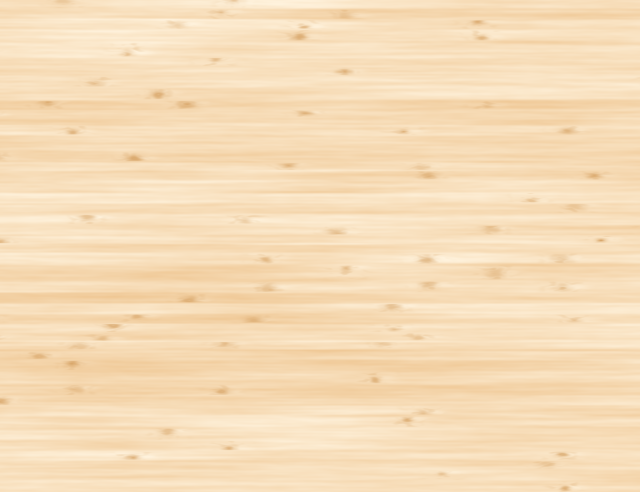
Write a Shadertoy shader that draws this texture.

```glsl
#define STRIPS 46.0
#define STRIP_CONTRAST 0.36
#define GRAIN_CONTRAST 0.26
#define EDGE_SOFTNESS 0.14
#define SEAM_DEPTH 0.34
#define KNOT_SPACING 0.30
#define KNOT_CHANCE 0.34
#define MEAN_TONE 0.63
#define HONEY vec3(0.930, 0.760, 0.545)
#define CREAM vec3(0.992, 0.932, 0.835)
#define KNOT_BROWN vec3(0.83, 0.62, 0.37)

float hash(vec2 p) {
    vec3 q = fract(p.xyx * 0.1031);
    q += dot(q, q.yzx + 33.33);
    return fract((q.x + q.y) * q.z);
}

float cornerSlope(vec2 cell, vec2 offset) {
    float angle = 6.2832 * hash(cell);
    return dot(vec2(cos(angle), sin(angle)), offset);
}

float gradientNoise(vec2 p) {
    vec2 i = floor(p), f = fract(p);
    vec2 u = f * f * f * (f * (f * 6.0 - 15.0) + 10.0);
    vec2 e = vec2(1.0, 0.0);
    float low = mix(cornerSlope(i, f), cornerSlope(i + e, f - e), u.x);
    float high = mix(cornerSlope(i + e.yx, f - e.yx), cornerSlope(i + 1.0, f - 1.0), u.x);
    return mix(low, high, u.y);
}

// Tone of one strip, drifting slowly along its length
float stripTone(float row, float x) {
    float base = hash(vec2(row, 7.0)) - 0.5;
    float drift = gradientNoise(vec2(x * 2.2 + 40.0 * hash(vec2(row, 3.0)), row * 7.37));
    return STRIP_CONTRAST * (base + 0.8 * drift);
}

// Long fibres at three scales
float fibres(vec2 p) {
    float grain = gradientNoise(vec2(p.x * 2.5, p.y * 75.0));
    grain += 0.8 * gradientNoise(vec2(p.x * 5.0 + 9.0, p.y * 150.0));
    return grain + 0.35 * gradientNoise(vec2(p.x * 22.0, p.y * 190.0 + 5.0));
}

// Thin dark or pale glue lines that fade in and out
float seam(float v, float x) {
    float line = floor(v + 0.5);
    float offset = (v - line) / 0.13;
    float strength = smoothstep(0.35, 1.0, hash(vec2(line, 19.0)));
    float fade = smoothstep(-0.25, 0.35, gradientNoise(vec2(x * 2.3, line * 3.71)));
    float side = hash(vec2(line, 23.0)) < 0.62 ? -1.0 : 0.8;
    return side * strength * fade * exp(-offset * offset);
}

// x: brown core of a bamboo node, y: pale flare beside it
vec2 knot(float v, vec2 p) {
    float row = floor(v), across = fract(v);
    float along = p.x / KNOT_SPACING + 7.0 * hash(vec2(row, 31.0));
    vec2 id = vec2(floor(along), row);
    float present = step(hash(id + 11.0), KNOT_CHANCE);
    float size = mix(0.5, 1.1, hash(id + 53.0));
    vec2 centre = vec2(mix(0.3, 0.7, hash(id + 71.0)), mix(0.2, 0.8, hash(id + 97.0)));
    vec2 q = vec2(fract(along) - centre.x, across - centre.y);
    q *= vec2(KNOT_SPACING, 1.0 / STRIPS);

    float ragged = gradientNoise(p * vec2(45.0, 140.0));
    float core = length(q / (vec2(0.017, 0.008) * size)) + 0.8 * ragged;
    float tail = exp(-dot(q, q) / 0.0012) * smoothstep(0.0, 0.5, ragged);
    vec2 beside = (q - vec2(0.022, 0.002)) / vec2(0.025, 0.005);
    float inside = smoothstep(0.0, 0.16, across) * smoothstep(1.0, 0.84, across);
    float brown = mix(0.3, 0.8, hash(id + 41.0)) * exp(-core * core) + 0.28 * tail;
    return present * inside * vec2(brown, exp(-dot(beside, beside)));
}

void mainImage(out vec4 fragColor, in vec2 fragCoord) {
    vec2 p = fragCoord / iResolution.y;

    // Strips of uneven height with softened borders
    float v = p.y * STRIPS + 0.8 * gradientNoise(vec2(0.5, p.y * 15.0)) + 4.0;
    float row = floor(v - 0.5);
    float blend = smoothstep(0.5 - EDGE_SOFTNESS, 0.5 + EDGE_SOFTNESS, fract(v - 0.5));
    float tone = MEAN_TONE + mix(stripTone(row, p.x), stripTone(row + 1.0, p.x), blend);

    // Broad shading, fibres and seams
    tone += 0.26 * gradientNoise(vec2(p.x * 1.1 + 3.0, p.y * 6.0));
    tone += GRAIN_CONTRAST * fibres(p);
    tone += SEAM_DEPTH * seam(v, p.x);

    // Nodes
    vec2 node = knot(v, p);
    tone += 0.18 * node.y;
    vec3 wood = mix(HONEY, CREAM, clamp(tone, -0.2, 1.1));
    wood = mix(wood, KNOT_BROWN, clamp(node.x, 0.0, 0.85));

    fragColor = vec4(clamp(wood, 0.0, 1.0), 1.0);
}
```
